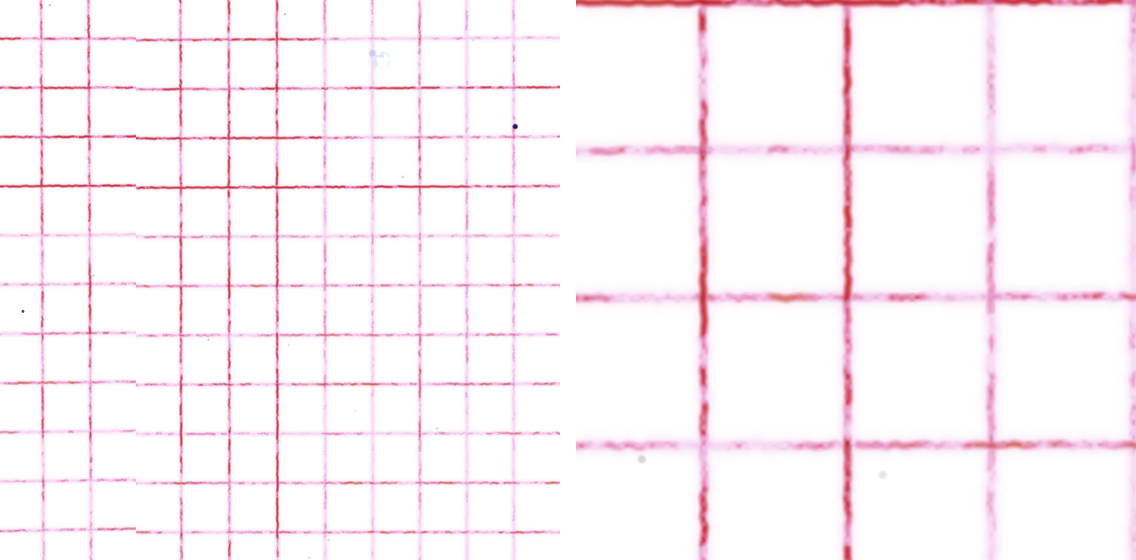
Left: the whole. Right: its middle third, enlarged.
Reproduce this pattern procedurally as a three.js fragment shader.

```glsl
// Worn ruled paper: 10 upright and 11 level lines in broken pink and red ink,
// with a seam that shifts the grid. Each line is a soft distance band whose
// ink is set by its own weight plus noise; specks and a smudge lie on top.

varying vec2 vUv;

const float SEAM = 0.242;          // where the two sheets meet
const float COL_PITCH = 0.085;
const float ROW_PITCH = 0.0879;
const float LEFT_COL = 0.0732;     // first upright line of each sheet
const float RIGHT_COL = 0.3223;
const float FIRST_ROW = 0.0716;    // measured from the top
const float CORE = 0.0040;         // half width of the ink
const float HALO = 0.0050;         // reach of the pale bleed
const float WOBBLE = 0.0014;       // sideways wander of the ink

const vec3 PAPER = vec3(1.0);
const vec3 BLEED = vec3(0.975, 0.90, 0.97);
const vec3 LILAC = vec3(0.95, 0.75, 0.91);
const vec3 PINK = vec3(0.91, 0.56, 0.75);
const vec3 RED = vec3(0.77, 0.14, 0.20);
const vec3 ORANGE = vec3(0.83, 0.40, 0.27);
const vec3 NAVY = vec3(0.10, 0.08, 0.36);
const vec3 BLACK = vec3(0.12);
const vec3 SMUDGE = vec3(0.78, 0.89, 0.97);

// Ink weight per line, left to right and top to bottom
const vec4 COL_A = vec4(0.48, 0.53, 0.59, 0.65);
const vec4 COL_B = vec4(0.70, 0.25, 0.16, 0.38);
const vec4 COL_C = vec4(0.25, 0.25, 0.0, 0.0);
const vec4 ROW_A = vec4(0.58, 0.60, 0.80, 0.86);
const vec4 ROW_B = vec4(0.24, 0.40, 0.34, 0.47);
const vec4 ROW_C = vec4(0.32, 0.44, 0.42, 0.0);
const vec4 ROW_FADE = vec4(0.52, 1.2, 0.52, 0.77); // where the top rows pale

float hash(vec2 p) {
  vec3 q = fract(p.xyx * vec3(0.1031, 0.1030, 0.0973));
  q += dot(q, q.yzx + 33.33);
  return fract((q.x + q.y) * q.z);
}

float noise(vec2 p) {
  vec2 i = floor(p), f = fract(p);
  f = f * f * (3.0 - 2.0 * f);
  return mix(mix(hash(i), hash(i + vec2(1.0, 0.0)), f.x),
             mix(hash(i + vec2(0.0, 1.0)), hash(i + 1.0), f.x), f.y);
}

float pick(vec4 v, float i) {
  return dot(v, vec4(equal(vec4(0.0, 1.0, 2.0, 3.0), vec4(i))));
}

float pick3(vec4 a, vec4 b, vec4 c, float i) {
  return pick(a, i) + pick(b, i - 4.0) + pick(c, i - 8.0);
}

// One line: d is the distance across, s the place along it
vec3 ruledLine(float d, float s, float id, float weight, float rust) {
  float dash = smoothstep(0.2, 0.8, noise(vec2(s * 95.0, id * 7.0)));
  float patchy = noise(vec2(s * 16.0, id * 11.0 + 3.0));
  float grain = noise(vec2(s * 330.0, d * 420.0 + id * 17.0));
  d += WOBBLE * (noise(vec2(s * 170.0, id * 5.0 + 1.0)) - 0.5);
  float ink = weight + 0.34 * (patchy - 0.5) + 0.34 * (dash - 0.5) + 0.26 * (grain - 0.5);
  vec3 deep = mix(RED, ORANGE, rust * smoothstep(0.45, 0.7, patchy));
  vec3 tint = mix(LILAC, PINK, smoothstep(0.15, 0.52, ink));
  tint = mix(tint, deep, smoothstep(0.44, 0.86, ink));
  float core = 1.0 - smoothstep(0.0, CORE, abs(d));
  float halo = exp(-d * d / (HALO * HALO));
  float cover = core * (0.25 + 0.67 * smoothstep(0.0, 0.55, ink));
  return mix(mix(PAPER, BLEED, halo), tint, cover);
}

float spot(vec2 p, vec2 center, float radius) {
  return 1.0 - smoothstep(radius * 0.3, radius, length(p - center));
}

void main() {
  vec2 p = vec2(vUv.x, 1.0 - vUv.y);
  bool onLeft = p.x < SEAM;

  // Upright lines, leaning slightly; the right sheet bows a little
  float x = p.x - (onLeft ? LEFT_COL + 0.0045 * p.y
                          : RIGHT_COL + 0.0025 * p.y * (1.0 - p.x));
  float k = clamp(floor(x / COL_PITCH + 0.5), 0.0, onLeft ? 1.0 : 7.0);
  float bow = onLeft ? 0.0 : 0.0027 * sin(k * 0.4488);
  float col = onLeft ? k : k + 2.0;
  float colInk = pick3(COL_A, COL_B, COL_C, col) - 0.14 * smoothstep(0.65, 0.95, p.y);
  vec3 upright = ruledLine(x - k * COL_PITCH - bow, p.y, col + 1.0, colInk, 0.15);

  // Level lines, stepped at the seam and tilted on both sides
  float tilt = onLeft ? -0.0026 - 0.016 * p.x * p.y
                      : -0.0058 * (p.x - SEAM) * (1.0 - p.y);
  float y = p.y - FIRST_ROW - tilt;
  float row = clamp(floor(y / ROW_PITCH + 0.5), 0.0, 10.0);
  float rowInk = pick3(ROW_A, ROW_B, ROW_C, row);
  float fadeAt = row < 4.0 ? pick(ROW_FADE, row) : 1.2;
  rowInk -= 0.36 * smoothstep(fadeAt, fadeAt + 0.12, p.x);
  float rust = row < 4.0 ? 0.25 : 0.85;
  vec3 level = ruledLine(y - row * ROW_PITCH, p.x, row + 31.0, rowInk, rust);

  vec3 color = mix(min(upright, level), upright * level, 0.5);

  // Faint scattered specks
  for (int i = 0; i < 12; i++) {
    float n = float(i) + 1.0;
    vec2 center = vec2(hash(vec2(n, 5.3)), hash(vec2(n, 19.7)));
    float strength = 0.08 + 0.35 * hash(vec2(n, 41.1));
    color = mix(color, vec3(0.5, 0.53, 0.62), strength * spot(p, center, 0.0036));
  }

  // Two dark specks and a pale blue smudge
  color = mix(color, BLACK, 0.85 * spot(p, vec2(0.041, 0.556), 0.0038));
  color = mix(color, NAVY, spot(p, vec2(0.920, 0.226), 0.0068));
  float blot = spot(p, vec2(0.679, 0.108), 0.024) * smoothstep(0.4, 0.7, noise(p * 170.0));
  color = mix(color, SMUDGE, 0.75 * blot);
  color = mix(color, vec3(0.80, 0.74, 0.95), 0.8 * spot(p, vec2(0.665, 0.095), 0.009));

  gl_FragColor = vec4(color, 1.0);
}
```
